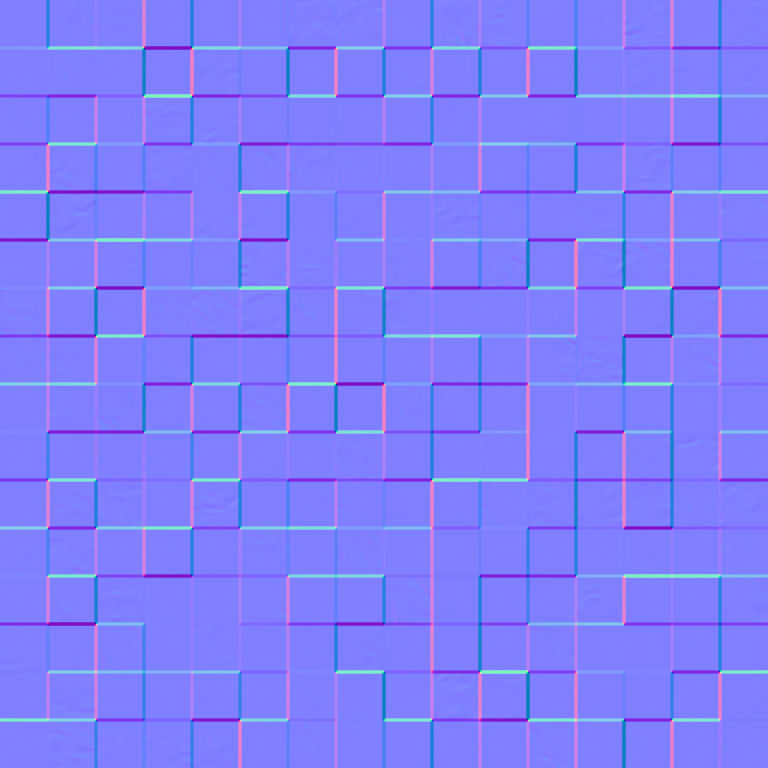
Write a Shadertoy shader that draws this texture map.

```glsl
// Tangent-space normal map of a square grid of blocks set at random depths.
// Each seam is a narrow bevel whose slope is the height step between its two
// blocks; some faces also carry a faint wrinkled grain from warped value noise.

const float TILES = 16.0;          // blocks across and down
const float SEAM_WIDTH = 0.0625;   // bevel width, in blocks
const float SEAM_SLOPE = 2.3;      // slope of a full height step
const float GRAIN_SLOPE = 0.011;   // strength of the surface grain
const vec2 GRAIN_FREQ = vec2(7.5, 3.5); // wrinkles per block, across and along
const float GRAIN_WARP = 0.22;     // bending of the wrinkles
const float GRAIN_STEP = 0.04;     // finite difference step, in blocks
const float SMOOTH_SHARE = 0.3;    // share of blocks with almost no grain

float hash(vec2 p) {
    vec3 q = fract(vec3(p.xyx) * 0.1031);
    q += dot(q, q.yzx + 33.33);
    return fract((q.x + q.y) * q.z);
}

float valueNoise(vec2 p) {
    vec2 i = floor(p);
    vec2 f = p - i;
    f = f * f * (3.0 - 2.0 * f);
    float low = mix(hash(i), hash(i + vec2(1, 0)), f.x);
    float high = mix(hash(i + vec2(0, 1)), hash(i + vec2(1, 1)), f.x);
    return mix(low, high, f.y);
}

// Clamping the index leaves the outer border without a seam.
float blockHeight(vec2 block) {
    return hash(clamp(block, 0.0, TILES - 1.0) + 17.0);
}

// Wrinkled relief, turned and shifted differently on every block.
float grainHeight(vec2 p, vec2 block) {
    float angle = 0.5 + 1.6 * hash(block + 71.0);
    float c = cos(angle), s = sin(angle);
    vec2 shift = 40.0 * vec2(hash(block + 131.0), hash(block + 193.0));
    vec2 bend = vec2(valueNoise(p * 3.0 + shift), valueNoise(p * 3.0 + shift.yx + 9.0));
    vec2 q = mat2(c, -s, s, c) * (p + GRAIN_WARP * bend);
    return valueNoise(q * GRAIN_FREQ + shift + 60.0);
}

vec2 grainGradient(vec2 p, vec2 block) {
    float here = grainHeight(p, block);
    float right = grainHeight(p + vec2(GRAIN_STEP, 0), block);
    float above = grainHeight(p + vec2(0, GRAIN_STEP), block);
    return (vec2(right, above) - here) / GRAIN_STEP;
}

void mainImage(out vec4 fragColor, in vec2 fragCoord) {
    vec2 p = fragCoord / iResolution.xy * TILES;
    vec2 pixel = TILES / iResolution.xy;
    vec2 block = floor(p);

    // Height step across the nearest vertical and horizontal seams
    vec2 seam = floor(p + 0.5);
    vec2 rise = vec2(
        blockHeight(vec2(seam.x, block.y)) - blockHeight(vec2(seam.x - 1.0, block.y)),
        blockHeight(vec2(block.x, seam.y)) - blockHeight(vec2(block.x, seam.y - 1.0)));

    // Antialiased bevel coverage
    vec2 bevel = clamp(0.5 + (0.5 * SEAM_WIDTH - abs(p - seam)) / pixel, 0.0, 1.0);
    vec2 slope = SEAM_SLOPE * rise * bevel;

    // Grain: varies in strength by block and in patches
    float roughness = 0.15 + 0.85 * smoothstep(SMOOTH_SHARE, 1.0, hash(block + 251.0));
    float patches = smoothstep(0.2, 0.7, valueNoise(p * 2.2 + 5.0));
    slope += GRAIN_SLOPE * roughness * patches * grainGradient(p, block);

    // Green points down the canvas
    vec3 normal = normalize(vec3(-slope.x, slope.y, 1.0));
    fragColor = vec4(0.5 + 0.5 * normal, 1.0);
}
```
